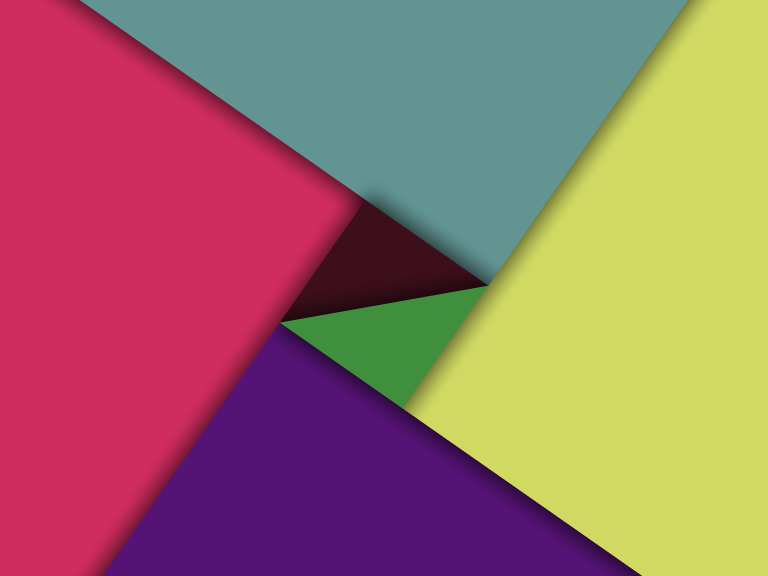
A WebGL 1 fragment shader for this background:

```glsl
precision highp float;
// Pinwheel of overlapping paper sheets around a split square, with soft shadows.

uniform vec2 u_resolution;

const vec3 RED    = vec3(0.812, 0.173, 0.372);
const vec3 TEAL   = vec3(0.384, 0.580, 0.574);
const vec3 YELLOW = vec3(0.815, 0.855, 0.385);
const vec3 PURPLE = vec3(0.337, 0.075, 0.463);
const vec3 MAROON = vec3(0.235, 0.057, 0.102);
const vec3 GREEN  = vec3(0.247, 0.560, 0.236);

const float TILT = -0.610;                // rotation of the whole fold
const vec2 CENTER = vec2(0.0, -0.028);    // square centre, in canvas heights
const float HALF_SIDE = 0.130;            // half side of the central square
const float BLUR = 0.046;                 // reach of a shadow
const int SAMPLES = 3;                    // antialiasing grid per axis

// Soft coverage of a half plane whose edge is at signed distance d.
float cover(float d, float blur) {
  return 1.0 - smoothstep(-blur, blur, d);
}

// Light left at distance d outside a casting edge.
float light(float d, float strength) {
  return 1.0 - strength * cover(d, BLUR);
}

vec2 rotate(vec2 p, float angle) {
  float c = cos(angle), s = sin(angle);
  return vec2(c * p.x + s * p.y, c * p.y - s * p.x);
}

// Colour of the sheets at p, in the tilted frame of a square of half side h.
vec3 sheets(vec2 p, float h) {
  // Outer sheets, each running past one corner of the square
  if (p.x < -h && p.y < h)
    return RED * light(-h - p.x, 0.9) * light(h - p.y, 0.9);
  if (p.y > h && p.x < h) {
    float taper = cover(-h - p.x, BLUR * 0.6);
    return TEAL * light(p.y - h, 0.95 * taper);
  }
  if (p.x > h && p.y > -h)
    return YELLOW * light(p.x - h, 0.85);
  if (p.y < -h) {
    float taper = cover(-h - p.x, BLUR * 0.6);
    return PURPLE * light(-h - p.y, 0.95 * taper);
  }
  // Central square, split along its diagonal
  float diagonal = (p.y - p.x) * 0.7071;
  return diagonal > 0.0 ? MAROON * light(diagonal, 0.9) : GREEN;
}

void main() {
  vec3 total = vec3(0.0);
  for (int j = 0; j < SAMPLES; j++) {
    for (int i = 0; i < SAMPLES; i++) {
      vec2 jitter = (vec2(float(i), float(j)) + 0.5) / float(SAMPLES) - 0.5;
      vec2 p = (gl_FragCoord.xy + jitter - 0.5 * u_resolution) / u_resolution.y;
      total += sheets(rotate(p - CENTER, TILT), HALF_SIDE);
    }
  }
  gl_FragColor = vec4(total / float(SAMPLES * SAMPLES), 1.0);
}
```
